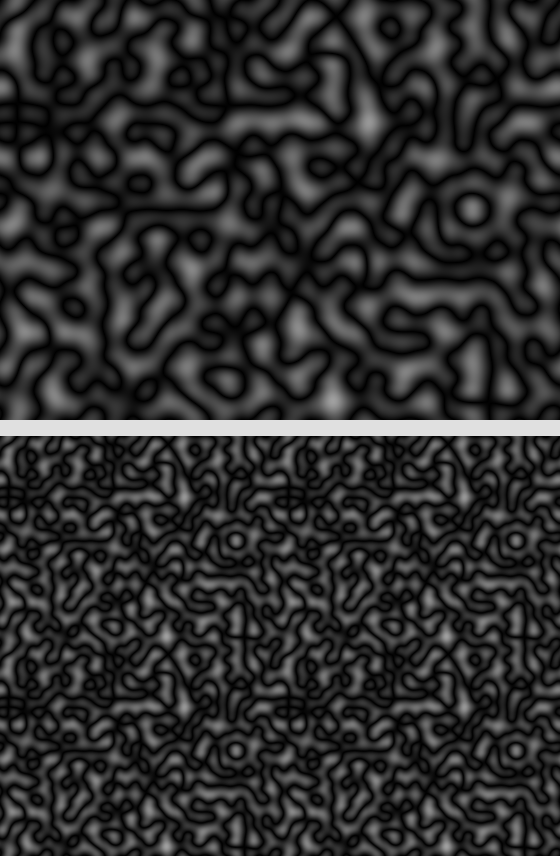
Top, the tile; bottom, the same tile 2 across and 2 down.
This texture is drawn by a Shadertoy shader. Its source:

```glsl
// Tiling gray veins: the absolute value of one octave of gradient noise, black along its zero lines.

const vec2 GRID_CELLS = vec2(16.0, 12.0);
const float BRIGHTNESS = 0.98;
const float TAU = 6.2831853;

float hash(vec2 p) {
    return fract(sin(dot(p, vec2(127.1, 311.7))) * 43758.5453);
}

// Unit gradient of a lattice point, wrapped at the given period
vec2 latticeGradient(vec2 cell, vec2 period) {
    float angle = TAU * hash(mod(cell, period) + 0.5);
    return vec2(cos(angle), sin(angle));
}

// Slope contribution of one corner of the cell
float cornerRamp(vec2 cell, vec2 local, vec2 corner, vec2 period) {
    return dot(latticeGradient(cell + corner, period), local - corner);
}

// Periodic gradient noise with a quintic fade
float gradientNoise(vec2 p, vec2 period) {
    vec2 cell = floor(p);
    vec2 local = p - cell;
    vec2 fade = local * local * local * (local * (local * 6.0 - 15.0) + 10.0);
    float lower = mix(cornerRamp(cell, local, vec2(0.0, 0.0), period),
                      cornerRamp(cell, local, vec2(1.0, 0.0), period), fade.x);
    float upper = mix(cornerRamp(cell, local, vec2(0.0, 1.0), period),
                      cornerRamp(cell, local, vec2(1.0, 1.0), period), fade.x);
    return mix(lower, upper, fade.y);
}

void mainImage(out vec4 fragColor, in vec2 fragCoord) {
    vec2 uv = fragCoord / iResolution.xy;
    float veins = abs(gradientNoise(uv * GRID_CELLS, GRID_CELLS));
    fragColor = vec4(vec3(BRIGHTNESS * veins), 1.0);
}
```
